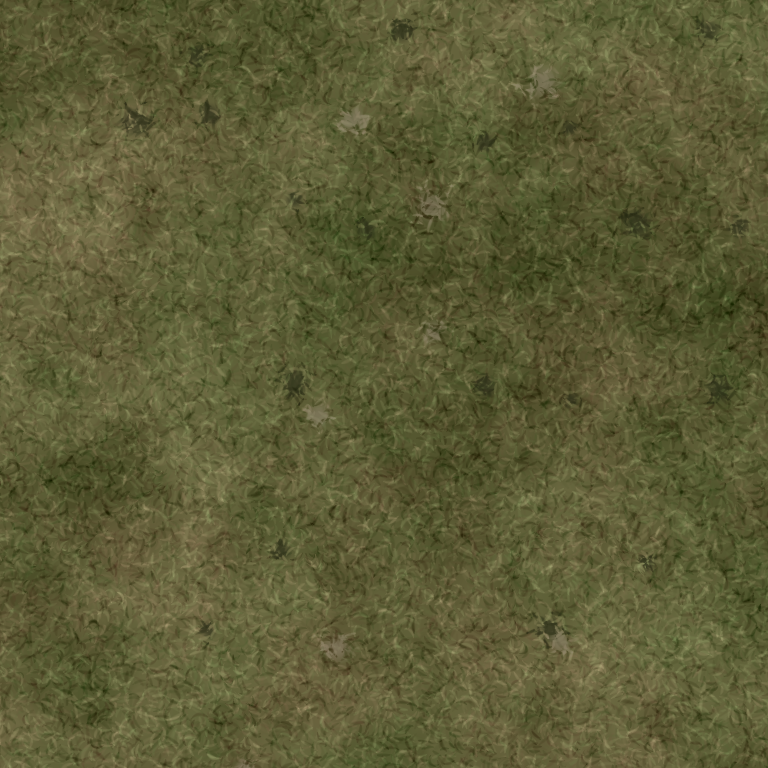
Write a three.js fragment shader that draws this texture.

```glsl
// Short, worn grass seen from above: layers of tiny curved blades scattered
// by cell, summed as light and dark strokes over soft mossy and dry patches
// built from smooth cellular noise, with a few dark gaps and pale flecks.

varying vec2 vUv;

const vec3 TURF = vec3(0.356, 0.353, 0.203);       // mean grass colour
const vec3 LIGHT_SHIFT = vec3(1.0, 0.98, 0.84);    // dark to light direction
const vec3 DRY_SHIFT = vec3(0.9, -0.25, 0.35);     // green to straw direction
const vec3 GAP = vec3(0.17, 0.18, 0.10);
const vec3 FLECK = vec3(0.56, 0.51, 0.43);
const int BLADE_LAYERS = 6;

vec2 hash2(vec2 p) {
  vec3 q = fract(vec3(p.xyx) * vec3(0.1031, 0.1030, 0.0973));
  q += dot(q, q.yzx + 33.33);
  return fract((q.xx + q.yz) * q.zy);
}

vec2 rotate(vec2 p, float angle) {
  float c = cos(angle), s = sin(angle);
  return vec2(c * p.x - s * p.y, s * p.x + c * p.y);
}

// Smooth cellular noise: nearby cell tones blended by distance, -1 to 1.
float softCells(vec2 p, float seed) {
  vec2 cell = floor(p);
  float total = 0.0, weights = 0.0;
  for (int y = -1; y <= 1; y++) {
    for (int x = -1; x <= 1; x++) {
      vec2 id = cell + vec2(float(x), float(y));
      vec2 d = id + hash2(id + seed) - p;
      float w = exp(-6.0 * dot(d, d));
      total += w * (hash2(id + seed + 57.0).x * 2.0 - 1.0);
      weights += w;
    }
  }
  return total / weights;
}

// Coverage of one bent, tapering blade centred at zero along x.
float blade(vec2 p, float halfLength, float halfWidth, float bend) {
  p.y += bend * p.x * p.x;
  float along = abs(p.x) / halfLength;
  float d = length(vec2(max(abs(p.x) - halfLength, 0.0), p.y));
  float w = halfWidth * (1.0 - 0.45 * min(along * along, 1.0));
  return 1.0 - smoothstep(0.25 * w, 1.6 * w, d);
}

// One layer of blades: x is the summed brightness, y the summed dryness.
vec2 bladeLayer(vec2 p, float flow, float seed) {
  vec2 cell = floor(p);
  vec2 sum = vec2(0.0);
  for (int y = -1; y <= 1; y++) {
    for (int x = -1; x <= 1; x++) {
      vec2 id = cell + vec2(float(x), float(y));
      vec2 shape = hash2(id + seed + 19.0);
      vec2 tone = hash2(id + seed + 83.0) * 2.0 - 1.0;
      vec2 d = p - id - hash2(id + seed);
      float angle = flow + (shape.x - 0.5) * 2.6;
      float halfLength = mix(0.35, 0.65, shape.y);
      sum += tone * blade(rotate(d, angle), halfLength, 0.14, tone.y * 0.6);
    }
  }
  return sum;
}

// Rare soft blots, one at most per cell, with edges broken by rough.
float blots(vec2 p, float chance, float radius, float rough, float seed) {
  vec2 id = floor(p);
  vec2 pick = hash2(id + seed);
  vec2 centre = 0.3 + 0.4 * hash2(id + seed + 31.0);
  float r = radius * mix(0.5, 1.0, pick.y);
  float d = length(fract(p) - centre) + rough * 0.5 * r;
  return step(pick.x, chance) * (1.0 - smoothstep(0.2 * r, 1.3 * r, d));
}

void main() {
  // Broad shade and dryness of the turf
  float shade = 0.50 * softCells(vUv * 5.0, 3.0)
              + 0.42 * softCells(vUv * 11.0, 141.0)
              + 0.36 * softCells(vUv * 25.0, 277.0);
  float dry = 0.6 * softCells(vUv * 6.0, 411.0)
            + 0.5 * softCells(vUv * 17.0, 523.0)
            + 0.3 * shade;

  // Blades, locally combed and turned from layer to layer
  float flow = 2.5 * softCells(vUv * 9.0, 619.0);
  vec2 strokes = vec2(0.0);
  for (int i = 0; i < BLADE_LAYERS; i++) {
    float k = float(i);
    float turn = k * 1.1;
    vec2 p = rotate(vUv, turn) * (54.0 + 5.0 * k) + 200.0;
    strokes += bladeLayer(p, flow + k * 0.7, k * 131.0);
  }

  vec3 color = TURF;
  color += LIGHT_SHIFT * (0.085 * shade + 0.066 * strokes.x);
  color += DRY_SHIFT * (0.026 * dry + 0.014 * strokes.y);

  // Dark gaps and pale dead flecks
  float gap = blots(vUv * 9.0, 0.2, 0.17, strokes.x, 701.0);
  float fleck = blots(vUv * 7.0 + 0.4, 0.12, 0.16, -strokes.x, 809.0);
  color = mix(color, GAP, 0.65 * gap);
  color = mix(color, FLECK, 0.55 * fleck);

  gl_FragColor = vec4(clamp(color, 0.0, 1.0), 1.0);
}
```
